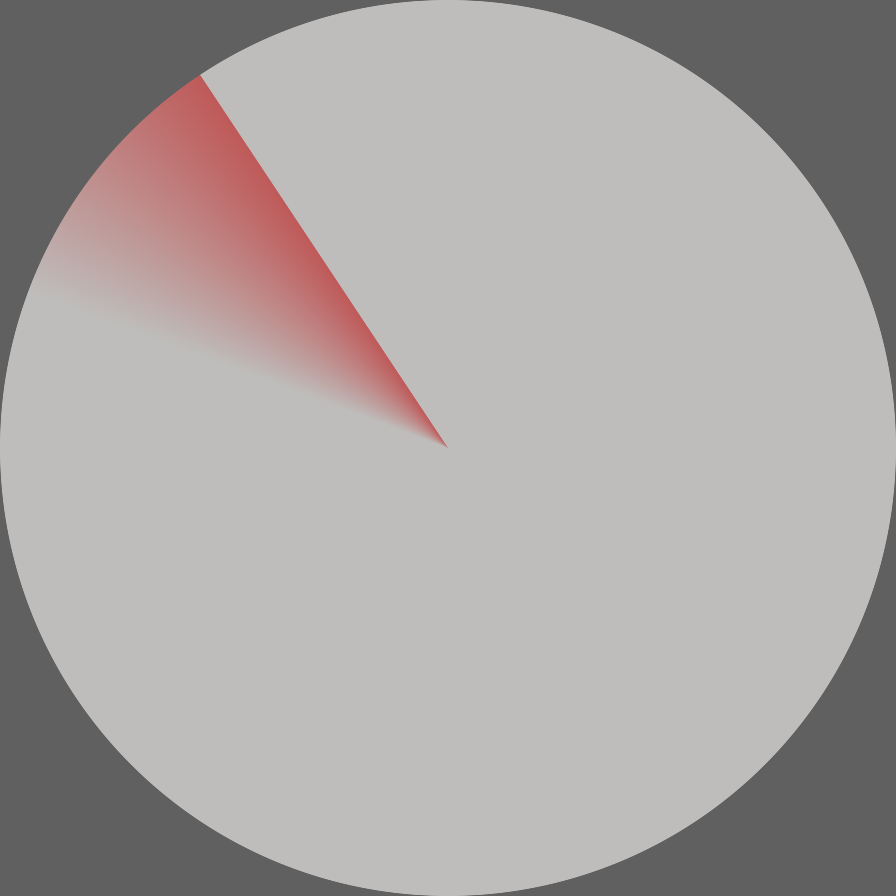
A WebGL 1 fragment shader for this background:

```glsl
precision highp float;
// Pale disc on dark grey with a red radar-like sweep fading behind its sharp edge.

uniform vec2 u_resolution;

void main() {
  float side = min(u_resolution.x, u_resolution.y);
  vec2 p = (gl_FragCoord.xy - 0.5 * u_resolution) / side;
  float halfPixel = 0.5 / side;

  // Frame aligned with the leading edge of the sweep
  float edgeAngle = radians(123.6);
  vec2 edgeDir = vec2(cos(edgeAngle), sin(edgeAngle));
  vec2 q = vec2(dot(p, edgeDir), dot(p, vec2(-edgeDir.y, edgeDir.x)));

  // Red fades with the angle counterclockwise from the edge
  float angle = abs(atan(q.y, q.x + 1e-6));
  float fade = 1.0 - clamp(angle / radians(36.0), 0.0, 1.0);
  float sweep = fade * smoothstep(-halfPixel, halfPixel, q.y);

  vec3 discColor = mix(vec3(0.745, 0.741, 0.733), vec3(0.75, 0.35, 0.35), sweep);

  // Disc touching the canvas borders
  float disc = 1.0 - smoothstep(-halfPixel, halfPixel, length(p) - 0.5);
  gl_FragColor = vec4(mix(vec3(0.378), discColor, disc), 1.0);
}
```
